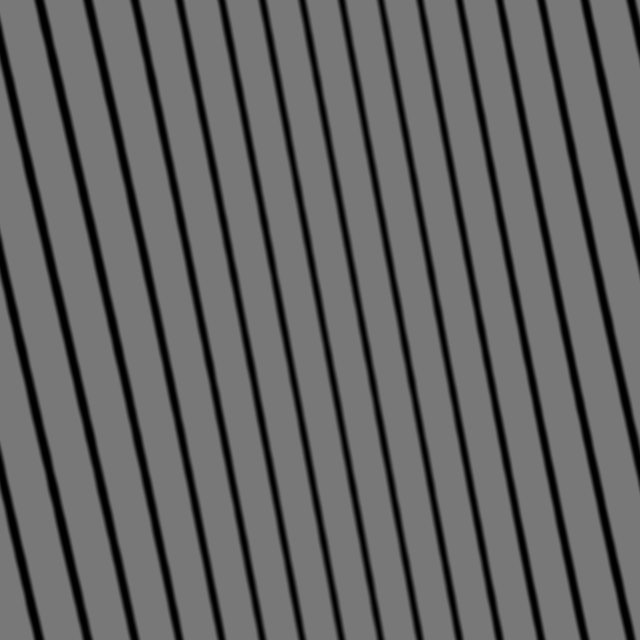
Reproduce this pattern procedurally as a WebGL 1 fragment shader.

```glsl
precision highp float;
// Soft black slanted lines on grey, with spacing that swells and tightens across.
uniform vec2 u_resolution;

const float TAU = 6.2831853;

vec2 gradient(vec2 cell) {
  float h = fract(sin(dot(cell, vec2(127.1, 311.7))) * 43758.5);
  return vec2(cos(TAU * h), sin(TAU * h));
}

float gradientNoise(vec2 p) {
  vec2 i = floor(p), f = fract(p);
  vec2 w = f * f * (3.0 - 2.0 * f);
  vec2 e = vec2(1.0, 0.0);
  float low = mix(dot(gradient(i), f), dot(gradient(i + e), f - e), w.x);
  float high = mix(dot(gradient(i + e.yx), f - e.yx),
                   dot(gradient(i + 1.0), f - 1.0), w.x);
  return mix(low, high, w.y);
}

// Line count so far: 15 across, 3 up, bent by two periodic waves.
float linePhase(vec2 uv) {
  float a = TAU * uv.x;
  return 15.0 * uv.x + 3.0 * uv.y + 0.051
       + 0.259 * cos(a + 1.085) + 0.022 * cos(2.0 * a + 0.69);
}

void main() {
  vec2 uv = gl_FragCoord.xy / u_resolution;

  // Distance to the nearest line, in line spacings.
  float fromLine = abs(fract(linePhase(uv) + 0.5) - 0.5);

  // Faint beading along the edges.
  fromLine += 0.012 * gradientNoise(uv * 36.0);

  // Wider spacing carries a broader black core and a crisper edge.
  float spread = cos(TAU * (uv.x - 0.05));
  float core = 0.016 + 0.017 * spread;
  float rim = 0.164 - 0.006 * spread;

  float grey = 0.472 * smoothstep(core, rim, fromLine);
  gl_FragColor = vec4(vec3(grey), 1.0);
}
```
